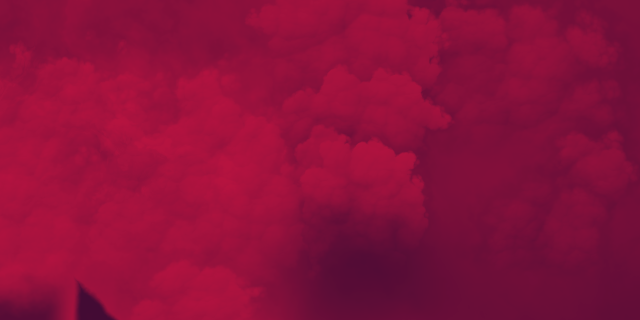
Reproduce this texture procedurally as a Shadertoy shader.

```glsl
// Billowing crimson smoke: soft puffs are layered back to front, each with a
// lumpy outline from smooth cellular noise, lit from above, over a hazy ground.
// One tone value is built up and finally mapped to a plum-to-crimson ramp.
#define SHADOW_COLOR vec3(0.22, 0.04, 0.20)
#define LIGHT_COLOR vec3(0.66, 0.07, 0.243)
#define MEAN_TONE 0.75
#define CONTRAST 1.35
#define LUMP_SCALE 7.5
#define LUMP_DEPTH 0.62
#define RELIEF 0.12
#define OCCLUSION 0.05
#define WISP_SCALE 5.0
#define WISP_DEPTH 0.24
#define WARP 0.035

vec2 hash2(vec2 p) {
    vec3 q = fract(p.xyx * vec3(0.1031, 0.1030, 0.0973));
    q += dot(q, q.yzx + 33.33);
    return fract((q.xx + q.yz) * q.zy);
}

float valueNoise(vec2 p) {
    vec2 i = floor(p), f = fract(p);
    f = f * f * (3.0 - 2.0 * f);
    vec2 e = vec2(0.0, 1.0);
    return mix(mix(hash2(i).x, hash2(i + e.yx).x, f.x),
               mix(hash2(i + e.xy).x, hash2(i + e.yy).x, f.x), f.y);
}

// Fractal noise centred on zero
float fbm(vec2 p) {
    float sum = 0.0, amp = 0.5;
    for (int i = 0; i < 6; i++) {
        sum += amp * (valueNoise(p) - 0.5);
        p = mat2(1.6, 1.2, -1.2, 1.6) * p + 17.3;
        amp *= 0.53;
    }
    return sum;
}

// Smooth cellular bumps: x is height, y is how far the surface faces up
vec2 bumps(vec2 p) {
    vec2 cell = floor(p), f = fract(p);
    float weight = 1e-6, facing = 0.0;
    for (int y = -1; y <= 1; y++)
    for (int x = -1; x <= 1; x++) {
        vec2 o = vec2(x, y);
        vec2 d = f - o - hash2(cell + o);
        float w = exp(-16.0 * dot(d, d));
        weight += w;
        facing += w * (d.y - 0.4 * d.x);
    }
    return vec2(0.19 + log(weight) / 16.0, facing / weight);
}

vec2 lumps(vec2 p) {
    vec2 sum = vec2(0.0);
    float amp = 1.0;
    for (int i = 0; i < 4; i++) {
        sum += amp * bumps(p);
        p = p * 2.1 + 9.7;
        amp *= 0.5;
    }
    return sum;
}

// Lays one puff over the tone; its underside melts into what lies behind
float puff(float tone, vec2 p, vec2 centre, vec2 radius, float top, float bottom, float soft) {
    vec2 q = (p - centre) / radius;
    vec2 lump = lumps(p * LUMP_SCALE + centre * 13.0 + 20.0);
    float inside = 1.0 - length(q) + LUMP_DEPTH * lump.x;
    float above = smoothstep(-1.0, 0.0, q.y);
    float shade = mix(bottom, top, smoothstep(-0.75, 0.7, q.y + 0.4 * lump.x));
    shade += RELIEF * (0.6 * lump.y + 0.6 * lump.x);
    tone -= OCCLUSION * above * smoothstep(-0.35, 0.0, inside);
    return mix(tone, shade, above * smoothstep(0.0, soft, inside));
}

// Broad haze: bright left, dim right, darker along the top left and lower right
float haze(vec2 p, float n) {
    float tone = mix(0.92, 0.68, smoothstep(0.7, 1.4, p.x + 0.4 * n));
    tone -= 0.17 * smoothstep(0.72, 0.9, p.y + 0.2 * n) * (1.0 - smoothstep(0.7, 1.0, p.x));
    tone -= 0.15 * (1.0 - smoothstep(0.0, 0.4, p.y)) * smoothstep(0.75, 1.0, p.x);
    return tone - 0.07 * smoothstep(1.7, 2.0, p.x);
}

float shadow(vec2 p, vec2 centre, vec2 radius) {
    vec2 q = (p - centre) / radius;
    return exp(-dot(q, q));
}

void mainImage(out vec4 fragColor, in vec2 fragCoord) {
    vec2 p = fragCoord / iResolution.xy * vec2(2.0, 1.0);
    float n = fbm(p * 3.0 + 4.0);
    float wisp = fbm(p * WISP_SCALE + 3.0 * vec2(n, fbm(p * 4.0 + 31.0)));
    vec2 s = p + WARP * vec2(wisp, fbm(p * 9.0 + 50.0));
    float tone = haze(p, n);

    // Dim clouds on the right
    tone = puff(tone, s, vec2(1.62, 0.72), vec2(0.33, 0.31), 0.80, 0.64, 0.35);
    tone = puff(tone, s, vec2(1.85, 0.44), vec2(0.13, 0.17), 0.76, 0.62, 0.25);
    tone = puff(tone, s, vec2(1.72, 0.25), vec2(0.22, 0.20), 0.68, 0.55, 0.35);

    // Bright banks on the left, streaked with wisps and dark filaments
    tone = puff(tone, s, vec2(0.20, 0.42), vec2(0.48, 0.43), 0.92, 0.94, 0.16);
    tone = puff(tone, s, vec2(0.64, 0.38), vec2(0.40, 0.40), 0.97, 0.93, 0.22);
    tone += WISP_DEPTH * wisp * (1.0 - 0.7 * smoothstep(0.5, 1.0, p.x));
    float filament = 1.0 - smoothstep(0.0, 0.09, abs(wisp));
    tone -= 0.09 * filament * (shadow(p, vec2(0.42, 0.46), vec2(0.17, 0.15)) + shadow(p, vec2(0.06, 0.78), vec2(0.15, 0.10)));

    // Central plume, from the top down to the front head
    tone = puff(tone, s, vec2(1.42, 0.84), vec2(0.17, 0.17), 0.80, 0.64, 0.18);
    tone = puff(tone, s, vec2(1.08, 0.82), vec2(0.30, 0.30), 0.88, 0.74, 0.13);
    tone = puff(tone, s, vec2(1.13, 0.60), vec2(0.26, 0.20), 0.90, 0.66, 0.13);
    tone -= 0.20 * shadow(p, vec2(1.10, 0.19), vec2(0.27, 0.22));
    tone = puff(tone, s, vec2(1.00, 0.49), vec2(0.08, 0.13), 0.92, 0.80, 0.15);
    tone = puff(tone, s, vec2(1.13, 0.35), vec2(0.20, 0.23), 0.93, 0.54, 0.11);
    tone -= 0.10 * shadow(p, vec2(1.08, 0.19), vec2(0.26, 0.15));
    tone = puff(tone, s, vec2(0.60, 0.05), vec2(0.20, 0.15), 0.95, 0.92, 0.25);

    // Stretch the tones, then cut dark gaps in the lower left corner
    tone = MEAN_TONE + CONTRAST * (tone - MEAN_TONE);
    float gap = smoothstep(0.0, 0.14, 0.17 - p.y + 0.3 * n) * (1.0 - smoothstep(0.13, 0.24, p.x));
    tone = mix(tone, 0.20, 0.9 * gap);
    float wedge = min(s.x - 0.225, 0.375 - s.x - s.y);
    tone = mix(tone, 0.0, 0.9 * smoothstep(0.0, 0.03, wedge));
    fragColor = vec4(mix(SHADOW_COLOR, LIGHT_COLOR, clamp(tone, 0.0, 1.12)), 1.0);
}
```
